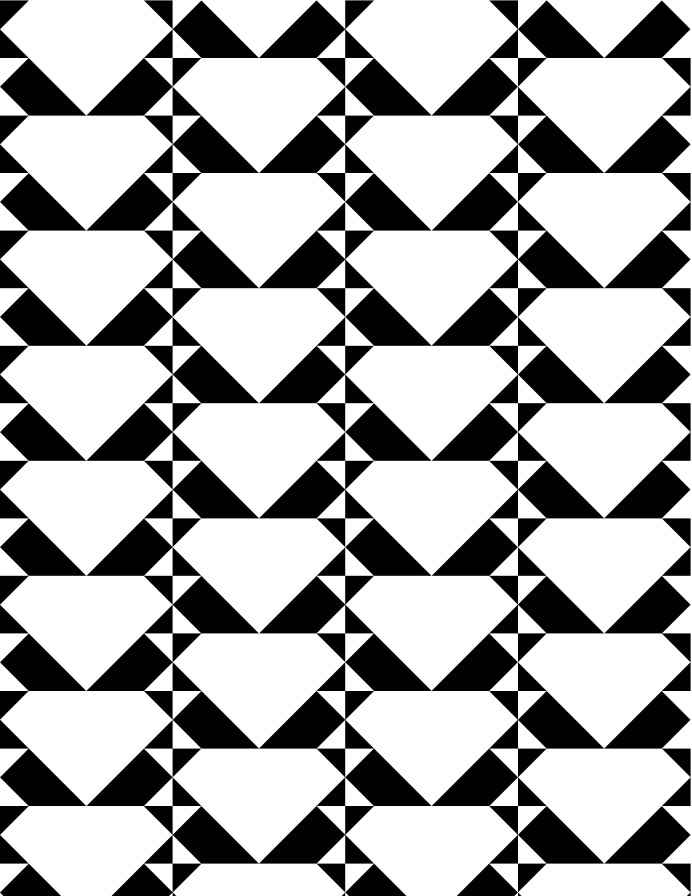
Write a Shadertoy shader that draws this pattern.

```glsl
// True inside the black facets; p is in facet units, y pointing down
bool inked(vec2 p) {
    // Four columns, white outside them
    if (p.x < 0.0 || p.x > 24.0 || p.y < 0.0) return false;

    // Each gem cell is 6 by 4; odd columns drop by half a cell
    float column = floor(p.x / 6.0);
    float side = abs(mod(p.x, 6.0) - 3.0);
    float y = mod(p.y + 2.0 * mod(column, 2.0), 4.0);

    // Upper half: triangles at the shoulders of the gem
    bool shoulder = y < 2.0 && (side - y > 2.0 || side + y > 4.0);
    // Lower half: slanted bars that meet at the tip
    bool bar = y >= 2.0 && side < y && side + y > 4.0 && side + y < 6.0;
    return shoulder || bar;
}

void mainImage(out vec4 fragColor, in vec2 fragCoord) {
    const int GRID = 5;
    float ink = 0.0;

    // Average a grid of samples over the pixel for smooth edges
    for (int j = 0; j < GRID; j++) {
        for (int i = 0; i < GRID; i++) {
            vec2 offset = (vec2(i, j) + 0.5) / float(GRID) - 0.5;
            vec2 uv = (fragCoord + offset) / iResolution.y;
            vec2 p = vec2(uv.x, 1.0 - uv.y) * 31.14 - vec2(0.0, 0.015);
            ink += inked(p) ? 1.0 : 0.0;
        }
    }
    fragColor = vec4(vec3(1.0 - ink / float(GRID * GRID)), 1.0);
}
```
